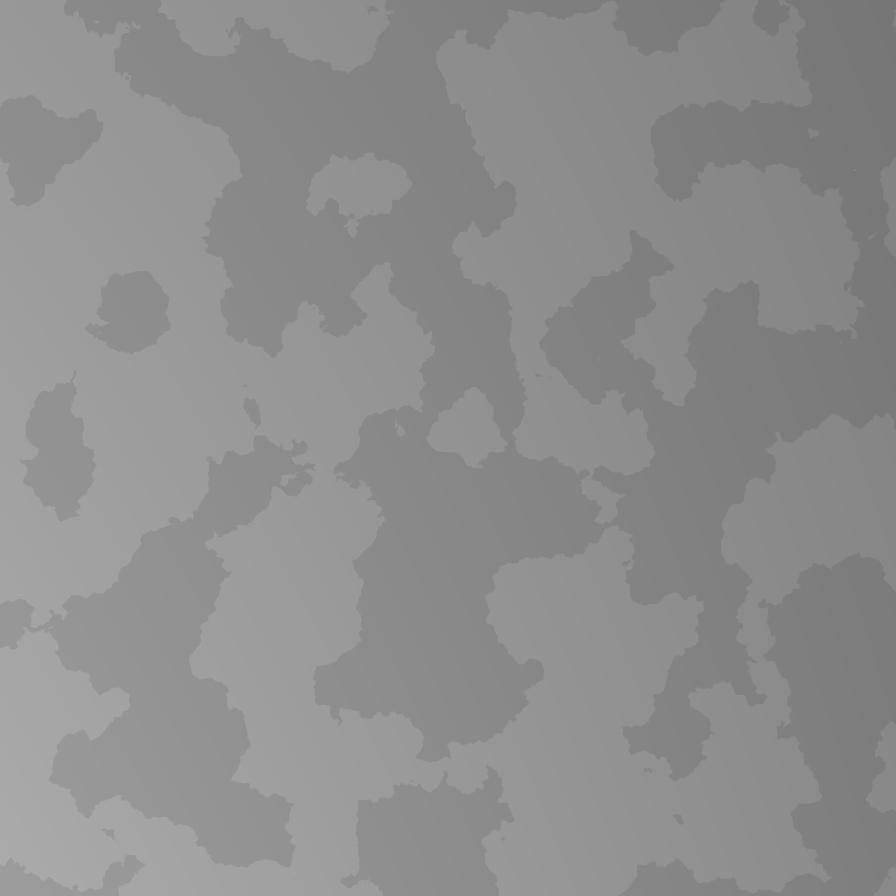
This texture is drawn by a WebGL 2 fragment shader. Its source:

```glsl
#version 300 es
precision highp float;
// Ragged dark patches on a smooth grey ground that fades from a bright
// lower left to a dim upper right. The patches are a thresholded sum of
// gradient noise octaves, with a fine warp that frays their outlines.

uniform vec2 u_resolution;
out vec4 outColor;

const float PATCH_FREQUENCY = 6.4;   // broad patches across the canvas
const float PATCH_SHADE = 0.915;     // patch brightness relative to ground
const float PATCH_BIAS = -0.02;      // raises or lowers the covered share

float hash(vec2 p) {
    return fract(sin(dot(p, vec2(127.1, 311.7))) * 43758.5453);
}

vec2 randomDirection(vec2 cell) {
    float angle = 6.28319 * hash(cell);
    return vec2(cos(angle), sin(angle));
}

// Gradient noise, roughly -0.7 to 0.7
float gradientNoise(vec2 p) {
    vec2 i = floor(p);
    vec2 f = p - i;
    vec2 u = f * f * f * (f * (f * 6.0 - 15.0) + 10.0);
    float a = dot(randomDirection(i), f);
    float b = dot(randomDirection(i + vec2(1, 0)), f - vec2(1, 0));
    float c = dot(randomDirection(i + vec2(0, 1)), f - vec2(0, 1));
    float d = dot(randomDirection(i + vec2(1, 1)), f - vec2(1, 1));
    return mix(mix(a, b, u.x), mix(c, d, u.x), u.y);
}

// Octaves are turned against each other to hide the lattice
float fractalNoise(vec2 p, int octaves, float gain) {
    const mat2 turn = mat2(0.8, 0.6, -0.6, 0.8);
    float sum = 0.0;
    float amplitude = 1.0;
    for (int i = 0; i < octaves; i++) {
        sum += amplitude * gradientNoise(p);
        p = turn * p * 2.03 + vec2(17.3, 9.1);
        amplitude *= gain;
    }
    return sum;
}

// Small displacement that frays the outlines
vec2 fray(vec2 p, float frequency, float amount) {
    vec2 q = p * frequency;
    return amount * vec2(fractalNoise(q + 31.7, 3, 0.6),
                         fractalNoise(q + 74.2, 3, 0.6));
}

// Positive inside the patches, which thicken slightly to the right
float patchField(vec2 p) {
    vec2 q = p + fray(p, 36.0, 0.01);
    float field = fractalNoise(q * PATCH_FREQUENCY + vec2(5.4, 12.8), 6, 0.43);
    return field + PATCH_BIAS + 0.03 * (p.x - 0.5);
}

// Brightness of the ground, blended between the four corners
float groundShade(vec2 p) {
    float bottom = mix(0.67, 0.54, p.x);
    float top = mix(0.595, 0.505, p.x);
    return mix(bottom, top, p.y);
}

void main() {
    vec2 uv = gl_FragCoord.xy / u_resolution;
    vec2 p = gl_FragCoord.xy / u_resolution.y;

    // Patch coverage with an edge one pixel wide
    float field = patchField(p);
    float edge = max(fwidth(field), 1e-4);
    float coverage = clamp(field / edge + 0.5, 0.0, 1.0);

    // Patches dim the ground by a constant factor
    float shade = groundShade(uv) * mix(1.0, PATCH_SHADE, coverage);
    outColor = vec4(vec3(shade), 1.0);
}
```
